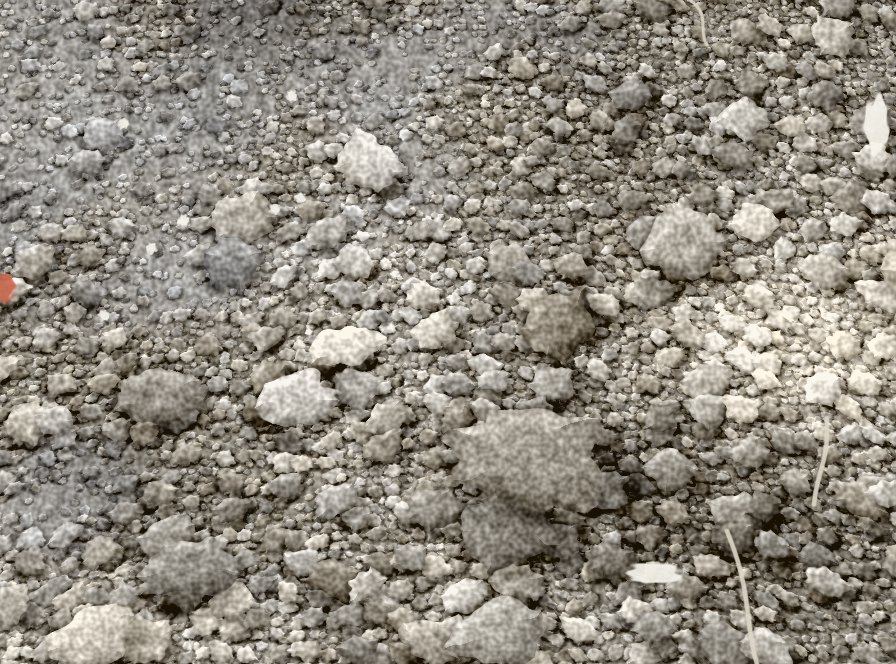
Give the GLSL for this texture, as a Shadertoy shader.

```glsl
const vec3 DARK_SOIL = vec3(0.26, 0.23, 0.18);
const vec3 PALE_STONE = vec3(0.92, 0.90, 0.86);
const vec3 DRY_FIBRE = vec3(0.87, 0.84, 0.78);
const vec3 CHALK = vec3(0.97, 0.96, 0.93);
const vec3 TERRACOTTA = vec3(0.78, 0.40, 0.30);
const vec2 LIGHT = vec2(-0.32, 0.95);
const float TAU = 6.283185;

vec2 hash2(vec2 p) {
    vec3 a = fract(p.xyx * vec3(0.1031, 0.1030, 0.0973));
    a += dot(a, a.yzx + 33.33);
    return fract((a.xx + a.yz) * a.zy);
}

float corner(vec2 cell, vec2 offset) {
    float angle = TAU * hash2(cell).x;
    return dot(vec2(cos(angle), sin(angle)), offset);
}

float gradientNoise(vec2 p) {
    vec2 i = floor(p), f = fract(p), e = vec2(1.0, 0.0);
    vec2 u = f * f * f * (f * (f * 6.0 - 15.0) + 10.0);
    return mix(mix(corner(i, f), corner(i + e, f - e), u.x),
               mix(corner(i + e.yx, f - e.yx), corner(i + 1.0, f - 1.0), u.x), u.y);
}

mat2 rotation(float angle) {
    float c = cos(angle), s = sin(angle);
    return mat2(c, s, -s, c);
}

float blob(vec2 p, vec2 centre, vec2 size) {
    vec2 v = (p - centre) / size;
    return exp(-dot(v, v));
}

// Finer detail towards the top, as on a receding slope
vec2 slopeCoords(vec2 p) {
    return vec2((p.x - 0.67) * (1.0 + 0.6 * p.y), p.y + 0.3 * p.y * p.y);
}

float dustiness(vec2 ground) {
    float bias = blob(ground, vec2(-0.65, 1.1), vec2(0.9, 0.5))
               + 0.6 * blob(ground, vec2(-0.6, 0.25), vec2(0.3, 0.15));
    return smoothstep(0.3, 0.9, bias + 0.9 * gradientNoise(ground * 3.7 + 5.0));
}

// Surface holds tone in x and warmth in y; q is measured in stone radii
vec2 addStone(vec2 surface, vec2 q, vec2 seed, vec2 stone, float edge) {
    if (dot(q, q) > 3.5) return surface;
    vec2 w = q * 2.5 + seed * 37.0;
    q += 0.22 * vec2(gradientNoise(w), gradientNoise(w + 19.0));
    float d = length(q) * 0.85;
    vec2 facing = q;
    for (int i = 0; i < 7; i++) {
        vec2 r = hash2(seed * 91.0 + float(i) * 7.3);
        float angle = (float(i) + r.x) * TAU / 7.0;
        vec2 side = vec2(cos(angle), sin(angle));
        float reach = dot(q, side) / mix(0.72, 1.0, r.y);
        if (reach > d) { d = reach; facing = side; }
    }
    float shadow = 1.0 - smoothstep(0.75, 1.35, length(q + vec2(-0.1, 0.25)));
    surface.x -= 0.38 * shadow;
    stone.x += 0.30 * dot(facing, LIGHT) * smoothstep(0.3, 0.95, d);
    stone.x -= 0.12 * smoothstep(0.8, 1.0, d);
    return mix(surface, stone, 1.0 - smoothstep(1.0 - edge, 1.0 + edge, d));
}

vec2 addStoneLayer(vec2 surface, vec2 ground, float scale, float density, float fade,
                   vec2 base, float pixel) {
    vec2 home = floor(ground * scale);
    for (int j = 1; j >= -1; j--)
    for (int i = -1; i <= 1; i++) {
        vec2 cell = home + vec2(i, j);
        vec2 a = hash2(cell + scale * 3.1), b = hash2(cell + scale * 5.7 + 40.0);
        vec2 middle = (cell + 0.5) / scale;
        float chance = density * (1.0 - 0.7 * dustiness(middle)) * (1.0 - fade * middle.y);
        if (b.x > chance) continue;
        float radius = mix(0.36, 0.64, a.x);
        vec2 q = ground * scale - cell - 0.5 - 0.6 * (a - 0.5);
        q = rotation(b.y - 0.5) * q / radius * vec2(0.88, 1.18);
        vec2 stone = base + vec2(0.42, 0.8) * (hash2(cell + scale) - 0.5);
        surface = addStone(surface, q, a + b, stone, 1.3 * pixel * scale / radius);
    }
    return surface;
}

float strand(vec2 p, vec2 a, vec2 b, float width, float bend, float pixel) {
    vec2 along = b - a;
    float t = clamp(dot(p - a, along) / dot(along, along), 0.0, 1.0);
    vec2 bow = bend * sin(t * 5.0) * normalize(vec2(-along.y, along.x));
    return 1.0 - smoothstep(width - pixel, width + pixel, length(p - a - along * t - bow));
}

float chip(vec2 p, vec2 centre, vec2 size, float pixel) {
    vec2 q = (p - centre) / size;
    float d = length(q) + 0.45 * gradientNoise(q * 1.6 + centre * 50.0);
    float edge = 1.5 * pixel / min(size.x, size.y);
    return 1.0 - smoothstep(1.0 - edge, 1.0 + edge, d);
}

void mainImage(out vec4 fragColor, in vec2 fragCoord) {
    float pixel = 1.0 / iResolution.y;
    vec2 p = fragCoord * pixel;
    vec2 ground = slopeCoords(p);
    float dust = dustiness(ground);

    // Broad light and dark regions
    float sunny = blob(p, vec2(1.25, 0.50), vec2(0.28, 0.15));
    float tone = 0.62 + 0.22 * gradientNoise(p * 2.7 + 3.0) + 0.30 * sunny
               - 0.15 * blob(p, vec2(1.1, 0.2), vec2(0.3, 0.15))
               - 0.28 * blob(p, vec2(0.38, 0.98), vec2(0.16, 0.06))
               + 0.12 * blob(p, vec2(0.3, 0.0), vec2(0.5, 0.15));
    vec2 base = vec2(tone, 0.25 * gradientNoise(p * 4.0) + 0.5 * sunny - 0.7 * dust);

    // Stones from fine grit to cobbles
    vec2 surface = base + vec2(0.08 * dust - 0.12, 0.0);
    for (int i = 0; i < 5; i++) {
        float level = float(i) / 4.0;
        surface = addStoneLayer(surface, ground, 62.0 * pow(0.6, float(i)),
                                mix(0.9, 0.2, level), 0.6 * level, base, pixel);
    }
    vec2 boulder = rotation(0.12) * (p - vec2(0.79, 0.32)) / vec2(0.135, 0.082);
    surface = addStone(surface, boulder, vec2(0.31, 0.74), vec2(0.56, 0.1), 14.0 * pixel);
    vec2 cobble = (p - vec2(1.03, 0.63)) / vec2(0.068, 0.055);
    surface = addStone(surface, cobble, vec2(0.62, 0.17), vec2(0.66, 0.0), 20.0 * pixel);

    // Crumbly grain
    surface.x += 0.30 * gradientNoise(p * 70.0) + 0.34 * gradientNoise(p * 145.0 + 9.0);
    surface.x += 0.14 * gradientNoise(p * 30.0 + 4.0);
    vec3 color = mix(DARK_SOIL, PALE_STONE, clamp(surface.x, -0.25, 1.1));
    color += surface.y * vec3(0.025, 0.005, -0.035);

    // Dry stems, chalk flecks and a clay shard
    float stems = max(strand(p, vec2(1.245, 0.37), vec2(1.23, 0.24), 0.0035, 0.004, pixel),
                      strand(p, vec2(1.095, 0.20), vec2(1.145, 0.0), 0.0035, 0.005, pixel));
    stems = max(stems, strand(p, vec2(1.04, 1.0), vec2(1.07, 0.935), 0.0025, 0.006, pixel));
    color = mix(color, DRY_FIBRE, 0.9 * stems);
    float flecks = max(chip(p, vec2(1.32, 0.81), vec2(0.018, 0.045), pixel),
                       chip(p, vec2(0.985, 0.138), vec2(0.042, 0.015), pixel));
    for (int i = 0; i < 7; i++) {
        vec2 spot = vec2(0.12, 0.48) + vec2(0.4, 0.42) * hash2(vec2(i, 8.0));
        flecks = max(flecks, chip(p, spot, vec2(0.008), pixel));
    }
    color = mix(color, CHALK, 0.92 * flecks);
    color = mix(color, TERRACOTTA, 0.9 * chip(p, vec2(0.006, 0.567), vec2(0.016, 0.021), pixel));
    fragColor = vec4(clamp(color, 0.0, 1.0), 1.0);
}
```
